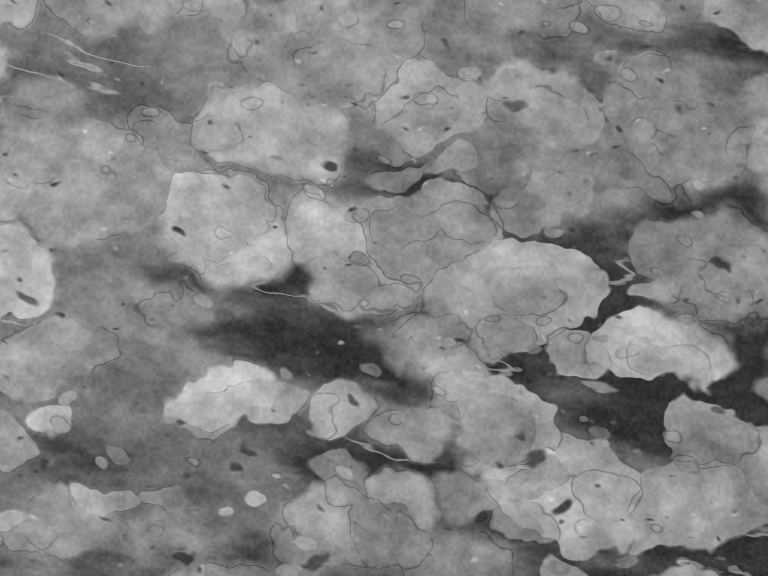
Reproduce this texture procedurally as a Shadertoy shader.

```glsl
// Grey polished stone section: pale lumpy nodules packed in a streaky matrix.
// Scattered, warped ellipses give the nodules, rims and pits; stretched
// value noise gives the matrix flow, dark channels and hairline cracks.

const float FLOW_ANGLE = -0.20;      // streaks fall gently to the right
const float NODULE_SIZE = 0.215;     // cell sizes, in canvas heights
const float LOBE_SIZE = 0.105;
const float BEAD_SIZE = 0.047;
const float PIT_SIZE = 0.042;
const float BLOT_SIZE = 0.17;
const float MATRIX_GREY = 0.465;
const float CHANNEL_GREY = 0.20;
const float NODULE_GREY = 0.60;
const float PIT_GREY = 0.22;
const float CRACK_GREY = 0.74;
const float GRAIN = 0.06;

float hash(vec2 p) {
    vec3 q = fract(p.xyx * 0.1031);
    q += dot(q, q.yzx + 33.33);
    return fract((q.x + q.y) * q.z);
}

mat2 rotation(float a) {
    return mat2(cos(a), sin(a), -sin(a), cos(a));
}

float noise(vec2 p) {
    vec2 i = floor(p), f = fract(p);
    f = f * f * (3.0 - 2.0 * f);
    return mix(mix(hash(i), hash(i + vec2(1, 0)), f.x),
               mix(hash(i + vec2(0, 1)), hash(i + vec2(1, 1)), f.x), f.y);
}

float fbm(vec2 p) {
    float sum = 0.0, weight = 0.5;
    for (int k = 0; k < 5; k++) {
        sum += weight * noise(p);
        p = rotation(0.6) * p * 2.03 + 17.3;
        weight *= 0.5;
    }
    return sum / 0.97;
}

// Scattered ellipses: x = edge distance, y = gap to the next one, z = id.
vec3 scatter(vec2 p, float size, vec2 radii, float presence, float seed) {
    vec3 best = vec3(1.0, 1.0, 0.0);
    float second = 1.0;
    vec2 base = floor(p / size);
    for (int j = -1; j <= 1; j++)
    for (int i = -1; i <= 1; i++) {
        vec2 cell = base + vec2(i, j);
        vec2 key = cell + seed;
        float cluster = 0.9 * (noise(key * 0.45) - 0.5);
        if (hash(key + 3.7) > presence * (1.0 + cluster)) continue;
        vec2 jitter = vec2(hash(key + 11.1), hash(key + 57.3));
        vec2 q = p - (cell + 0.15 + 0.7 * jitter) * size;
        q = rotation(-FLOW_ANGLE + 0.9 * (hash(key + 23.9) - 0.5)) * q;
        float radius = size * mix(radii.x, radii.y, hash(key + 71.2));
        float d = length(q * vec2(0.76, 1.3)) - radius;
        if (d < best.x) {
            second = best.x;
            best = vec3(d, 0.0, hash(key + 91.4));
        } else second = min(second, d);
    }
    best.y = second - best.x;
    return best;
}

float inside(float d, float soft) {
    return 1.0 - smoothstep(-soft, soft, d);
}

void mainImage(out vec4 fragColor, in vec2 fragCoord) {
    float pixel = 1.0 / iResolution.y;
    vec2 p = fragCoord * pixel;
    vec2 uv = fragCoord / iResolution.xy;
    vec2 flow = rotation(-FLOW_ANGLE) * p;

    // Lumpy outlines come from a coarse, a middle and a fine warp
    vec2 coarse = vec2(fbm(p * 6.0 + 4.0), fbm(p * 6.0 + 41.0)) - 0.5;
    vec2 lumps = vec2(noise(p * 19.0 + 7.0), noise(p * 19.0 + 37.0)) - 0.5;
    vec2 fine = vec2(noise(p * 55.0), noise(p * 55.0 + 29.0)) - 0.5;
    vec2 w = p + 0.10 * coarse + 0.034 * lumps + 0.011 * fine;
    float soft = 0.0015 + pixel + 0.05 * pow(noise(p * 4.0 + 63.0), 3.0);

    // Streaky matrix with dark channels, deepest at the lower right
    float streak = fbm(flow * vec2(5.0, 15.0) + 2.0 * coarse);
    float mottle = fbm(p * 24.0 + 8.0);
    float gritty = fbm(flow * vec2(42.0, 66.0) + 15.0) - 0.5;
    float grey = MATRIX_GREY + 0.34 * (streak - 0.5) + 0.18 * (mottle - 0.5);
    float corner = 0.32 * uv.x * (1.0 - uv.y) + 0.12 * uv.x;
    float channel = fbm(flow * vec2(3.5, 10.0) + 31.0) + corner;
    grey = mix(grey, CHANNEL_GREY, smoothstep(0.56, 0.88, channel));

    // Pale nodules, lobes and beads; some stay close to the matrix grey
    vec3 nodule = scatter(w, NODULE_SIZE, vec2(0.26, 0.62), 0.64, 5.0);
    vec3 lobe = scatter(w + 0.3, LOBE_SIZE, vec2(0.24, 0.58), 0.46, 37.0);
    vec3 bead = scatter(p + 0.02 * coarse + 0.008 * fine, BEAD_SIZE, vec2(0.10, 0.36), 0.18, 83.0);
    float body = inside(nodule.x, soft);
    float lobes = inside(lobe.x, soft);
    float cloud = 0.26 * (fbm(p * 9.0 + 71.0) - 0.5) + 0.24 * (mottle - 0.5);
    float pale = NODULE_GREY + cloud + 0.12 * (0.5 - uv.x);
    grey = mix(grey, pale + 0.17 * (lobe.z - 0.5), 0.9 * lobes);
    grey = mix(grey, pale + 0.22 * (nodule.z - 0.45), 0.95 * body * (1.0 - 0.45 * lobes));
    grey = mix(grey, pale + 0.14 * (bead.z - 0.4), 0.75 * inside(bead.x, 0.001 + pixel));
    grey += 0.11 * gritty;

    // Broken dark rims and seams
    float line = 0.0012 + 0.6 * pixel;
    float broken = smoothstep(0.40, 0.68, noise(p * 21.0 + 19.0));
    float seam = inside(nodule.y - line, line) * body;
    float rim = max(inside(abs(lobe.x) - 0.5 * line, line), inside(abs(nodule.x) - 0.5 * line, line));
    rim = max(rim, inside(abs(bead.x) - 0.5 * line, line));
    grey -= 0.15 * broken * max(seam, rim);

    // Dark pits, larger ragged blots and bright specks
    vec2 ragged = p + 0.02 * coarse + 0.012 * fine;
    vec3 pit = scatter(ragged, PIT_SIZE, vec2(0.02, 0.13), 0.24, 127.0);
    vec3 blot = scatter(ragged + 0.04 * coarse + 0.02 * lumps, BLOT_SIZE, vec2(0.02, 0.11), 0.34, 151.0);
    vec3 speck = scatter(ragged, PIT_SIZE, vec2(0.02, 0.10), 0.11, 211.0);
    grey = mix(grey, PIT_GREY, inside(pit.x, 0.002 + pixel) * (0.25 + 0.6 * pit.z));
    grey = mix(grey, PIT_GREY, inside(blot.x, 0.003 + pixel) * (0.5 + 0.45 * blot.z));
    grey += 0.16 * inside(speck.x, 0.002 + pixel);

    // Hairline cracks follow a noise contour through the matrix
    float contour = fbm(flow * vec2(2.5, 8.0) + 97.0) - 0.5;
    float crack = 1.0 - smoothstep(0.002, 0.015, abs(contour));
    crack *= smoothstep(0.56, 0.72, noise(p * 6.0 + 53.0)) * (1.0 - max(body, lobes));
    grey = mix(grey, CRACK_GREY, 0.6 * crack);

    // Fine grain
    grey += GRAIN * (noise(p * 190.0) - 0.5);
    fragColor = vec4(vec3(clamp(grey, 0.0, 1.0)), 1.0);
}
```
